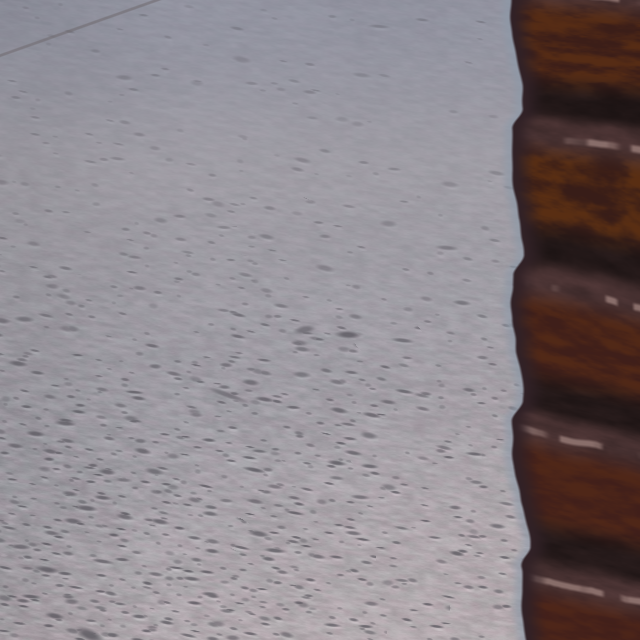
Reproduce this texture procedurally as a Shadertoy shader.

```glsl
const float COURSE = 0.2285;   // height of one brick course
const float FIRST_LEDGE = 0.201;

float hash21(vec2 p) {
    vec3 q = fract(vec3(p.xyx) * 0.1031);
    q += dot(q, q.yzx + 33.33);
    return fract((q.x + q.y) * q.z);
}

float valueNoise(vec2 p) {
    vec2 cell = floor(p), f = fract(p);
    f = f * f * (3.0 - 2.0 * f);
    float low = mix(hash21(cell), hash21(cell + vec2(1, 0)), f.x);
    float high = mix(hash21(cell + vec2(0, 1)), hash21(cell + vec2(1, 1)), f.x);
    return mix(low, high, f.y);
}

float fbm(vec2 p) {
    float sum = 0.0, amp = 0.5;
    for (int i = 0; i < 4; i++) {
        sum += amp * valueNoise(p);
        p = p * 2.03 + 17.3;
        amp *= 0.5;
    }
    return sum;
}

float softEllipse(vec2 p, vec2 centre, vec2 radius, float slope) {
    vec2 d = p - centre;
    d.y -= slope * d.x;
    return 1.0 - smoothstep(0.25, 1.0, length(d / radius));
}

float segmentDistance(vec2 p, vec2 a, vec2 b) {
    vec2 pa = p - a, ba = b - a;
    return length(pa - ba * clamp(dot(pa, ba) / dot(ba, ba), 0.0, 1.0));
}

// One jittered, tilted pit per grid cell; density is the share of filled cells
float pits(vec2 p, vec2 cellSize, float density, float seed) {
    vec2 g = p / cellSize;
    g.x += 0.5 * mod(floor(g.y), 2.0) + seed * 0.37;
    vec2 id = floor(g) + seed * 31.0;
    vec2 jitter = vec2(hash21(id + 3.1), hash21(id + 8.7));
    float size = hash21(id + 15.3);
    vec2 radius = vec2(mix(0.15, 0.33, size), mix(0.14, 0.28, jitter.x));
    float pit = softEllipse(fract(g), mix(vec2(0.35), vec2(0.65), jitter), radius, 0.35 * (jitter.y - 0.5));
    return pit * step(hash21(id + 21.9), density) * mix(0.4, 1.0, size);
}

// Plaster, with p.y measured downward
vec3 plaster(vec2 p) {
    vec3 col = mix(vec3(0.57, 0.575, 0.625), vec3(0.62, 0.61, 0.64), smoothstep(0.0, 0.3, p.y));
    float warm = smoothstep(0.5, 1.15, p.y + 0.35 * (p.x - 0.4));
    col = mix(col, vec3(0.70, 0.665, 0.68), warm);
    col *= 1.0 - 0.05 * smoothstep(0.3, 0.0, p.x);
    col += 0.025 * (fbm(p * vec2(5.0, 8.0)) - 0.47);

    // Fine grain stretched along the tilted surface
    vec2 s = vec2(p.x, p.y - 0.14 * p.x);
    float rough = mix(0.35, 1.0, smoothstep(0.1, 0.9, p.y));
    float grain = fbm(s * vec2(55.0, 190.0)) - 0.47;
    col += grain * 0.15 * rough;
    col += vec3(0.5, -0.2, 0.1) * 0.05 * rough * (valueNoise(s * vec2(70.0, 150.0) + 9.0) - 0.5);

    // Scattered pits thicken toward the lower left
    float density = 0.12 + 0.5 * smoothstep(0.15, 0.95, p.y);
    density *= 1.0 - 0.6 * smoothstep(0.35, 0.8, p.x);
    float dark = 0.0, lit = 0.0;
    for (int i = 0; i < 4; i++) {
        float k = float(i);
        vec2 cellSize = vec2(0.034, 0.013) * (1.0 + 0.32 * k);
        float d = density * (1.0 - 0.2 * k);
        dark = max(dark, pits(s, cellSize, d, k + 1.0));
        lit = max(lit, pits(s - vec2(0.002, 0.004), cellSize, d, k + 1.0));
    }
    dark *= mix(0.45, 1.0, smoothstep(0.15, 0.75, p.y));
    dark = max(dark, softEllipse(p, vec2(0.544, 0.523), vec2(0.025, 0.007), 0.05));
    dark = max(dark, 0.75 * softEllipse(p, vec2(0.476, 0.515), vec2(0.021, 0.008), -0.15));
    dark = max(dark, 0.7 * softEllipse(p, vec2(0.355, 0.617), vec2(0.038, 0.006), 0.35));
    dark = max(dark, softEllipse(p, vec2(0.14, 0.992), vec2(0.026, 0.012), 0.35));
    col += 0.055 * lit * (1.0 - dark) * rough;
    col = mix(col, vec3(0.33, 0.32, 0.35), 0.72 * dark);

    // Thin crack across the upper corner
    float crack = segmentDistance(p, vec2(-0.02, 0.094), vec2(0.26, -0.005));
    return mix(col, vec3(0.44, 0.42, 0.44), 0.6 * (1.0 - smoothstep(0.0008, 0.0035, crack)));
}

float brickEdge(float y) {
    float f = fract((y - FIRST_LEDGE) / COURSE);
    float notch = smoothstep(0.3, 0.82, f) * (1.0 - smoothstep(0.86, 1.0, f));
    float drift = 0.003 * y + 0.013 * smoothstep(0.68, 0.92, y);
    return 0.799 + drift + 0.018 * notch + 0.005 * (valueNoise(vec2(y * 38.0, 4.0)) - 0.5);
}

vec3 bricks(vec2 p, float inside) {
    float slope = mix(0.10, 0.22, smoothstep(0.1, 0.6, p.y));
    float wobble = 0.008 * (fbm(p * vec2(18.0, 9.0)) - 0.47);
    float course = (p.y - slope * (p.x - 0.8) - FIRST_LEDGE + wobble) / COURSE;
    float f = fract(course), row = floor(course);
    float streaks = fbm(vec2(p.x * 22.0, (p.y - slope * p.x) * 75.0));

    // Brown faces, purple ledges and dark joints
    vec3 face = mix(vec3(0.21, 0.11, 0.09), vec3(0.36, 0.19, 0.07), smoothstep(0.25, 0.7, streaks));
    face = mix(face, vec3(0.28, 0.13, 0.11), 0.7 * hash21(vec2(row + 7.0, 2.0)));
    vec3 ledge = vec3(0.29, 0.20, 0.20) * (0.75 + 0.5 * streaks);
    vec3 col = mix(ledge, face, smoothstep(0.03, 0.22, f));
    vec3 joint = vec3(0.13, 0.09, 0.09) * (0.7 + 0.7 * streaks);
    col = mix(col, joint, smoothstep(0.55, 0.76, f));
    col = mix(col, ledge, smoothstep(0.84, 0.96, f));

    // Broken highlight along each ledge
    float gleam = 1.0 - smoothstep(0.008, 0.035, abs(f - 0.04));
    gleam *= smoothstep(0.25, 0.65, valueNoise(vec2(p.x * 45.0, row * 5.0 + 30.0)));
    col = mix(col, vec3(0.62, 0.51, 0.49), 0.75 * gleam * smoothstep(0.0, 0.03, inside));
    return mix(vec3(0.19, 0.13, 0.15), col, smoothstep(0.0, 0.04, inside));
}

void mainImage(out vec4 fragColor, in vec2 fragCoord) {
    vec2 uv = fragCoord / iResolution.xy;
    vec2 p = vec2(uv.x, 1.0 - uv.y);
    float inside = p.x - brickEdge(p.y);
    vec3 wall = plaster(p);
    wall = mix(wall, vec3(0.55, 0.60, 0.66), 0.6 * smoothstep(-0.022, -0.002, inside));
    float cover = smoothstep(-0.003, 0.003, inside);
    fragColor = vec4(mix(wall, bricks(p, inside), cover), 1.0);
}
```
